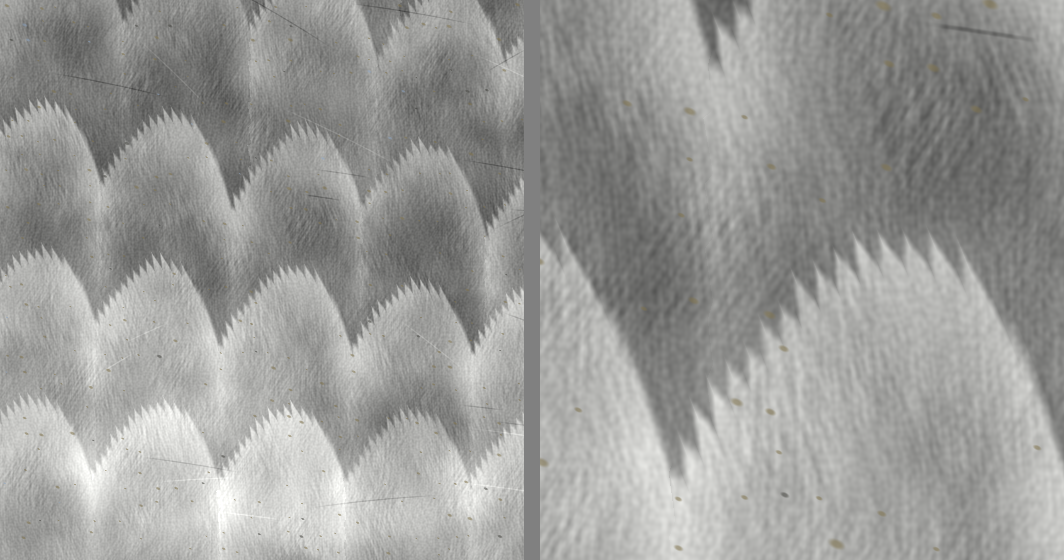
Left, the full canvas; right, a detail of the centre.
Reproduce this texture procedurally as a WebGL 2 fragment shader.

```glsl
#version 300 es
precision highp float;
// Brushed metal sheet covered by overlapping, scale-like grinding lobes.
// Rows are laid from top to bottom; each row is the upper envelope of its lobes,
// with a toothed bright rim, then hatching, scratches and specks are added.
uniform vec2 u_resolution;
out vec4 outColor;

// Layout, in units of the canvas height
const float COLUMN_PITCH = 0.227;
const float FIRST_ROW_Y = 0.275;
const float ROW_PITCH = 0.222;
const float ROW_STRETCH = 0.0135;
const float FIRST_VALLEY_X = 0.16;
const float LOBE_DROP = 0.118;
const float APEX_SHIFT = 0.12;
const float TEETH_PER_UNIT = 66.0;
const float TOOTH_HEIGHT = 0.027;
const float TOOTH_SLANT = 0.4;
// Tone
const float LIGHT_BOTTOM = 0.70;
const float LIGHT_TOP = 0.545;
const float RIM_GAIN = 0.13;
const float DEEP_LOSS = 0.09;
const float SIDE_GAIN = 0.07;
const float HATCH_GAIN = 0.10;
const float SMUDGE_GAIN = 0.12;
const int SCRATCHES = 24;
const float SPECK_GRID = 34.0;
const vec3 METAL = vec3(1.0, 1.002, 0.988);
const vec3 OCHRE = vec3(0.50, 0.45, 0.30);
const vec3 SOOT = vec3(0.27, 0.27, 0.25);
const vec3 BLUE = vec3(0.55, 0.64, 0.75);

float hash(vec2 p) {
  vec3 q = fract(vec3(p.xyx) * vec3(0.1031, 0.1030, 0.0973));
  q += dot(q, q.yzx + 33.33);
  return fract((q.x + q.y) * q.z);
}

float gradientDot(vec2 cell, vec2 offset) {
  float angle = 6.2832 * hash(cell + 71.0);
  return dot(vec2(cos(angle), sin(angle)), offset);
}

float gradientNoise(vec2 p) {
  vec2 i = floor(p), f = p - i, e = vec2(1.0, 0.0);
  vec2 w = f * f * f * (f * (f * 6.0 - 15.0) + 10.0);
  return mix(mix(gradientDot(i, f), gradientDot(i + e, f - e), w.x),
             mix(gradientDot(i + e.yx, f - e.yx), gradientDot(i + 1.0, f - 1.0), w.x), w.y);
}

// Soft elliptical spot of light or shade
float spot(vec2 p, vec2 center, vec2 size) {
  vec2 q = (p - center) / size;
  return exp(-dot(q, q));
}

// Broad illumination of the sheet
float sheetLight(vec2 p) {
  return mix(LIGHT_BOTTOM, LIGHT_TOP, smoothstep(0.15, 0.7, p.y))
    + 0.12 * spot(p, vec2(0.27, 0.22), vec2(0.13, 0.17))
    + 0.11 * spot(p, vec2(0.58, 0.09), vec2(0.26, 0.07))
    - 0.12 * spot(p, vec2(0.76, 0.24), vec2(0.17, 0.07))
    - 0.07 * spot(p, vec2(0.72, 0.5), vec2(0.3, 0.14));
}

// One row of lobes: x = tone, y = coverage
vec2 lobeRow(vec2 p, float row) {
  bool lowest = row < 0.0;
  float valley = FIRST_VALLEY_X + 0.006 * row * row;
  float column = floor((p.x - valley) / COLUMN_PITCH);
  float rowY = FIRST_ROW_Y + ROW_PITCH * row + ROW_STRETCH * row * row - (lowest ? 0.052 : 0.0);
  float tilt = 0.03 + 0.033 * row - (lowest ? 0.08 : 0.0);
  float depth = -10.0, side = 0.0, tooth = 0.0, variation = 0.0;
  for (float k = -1.0; k <= 1.0; k++) {
    vec2 id = vec2(column + k, row);
    float center = valley + (id.x + 0.5) * COLUMN_PITCH + 0.018 * (hash(id + 13.0) - 0.5);
    float apex = rowY - tilt * (center - 0.4) + 0.026 * (hash(id + 29.0) - 0.5);
    float u = 2.0 * (p.x - center) / COLUMN_PITCH - APEX_SHIFT;
    float drop = u < 0.0 ? pow(-u / (1.0 + APEX_SHIFT), 1.75) : pow(u / (1.0 - APEX_SHIFT), 2.7);
    float t = (p.x - center + TOOTH_SLANT * (p.y - apex)) * TEETH_PER_UNIT;
    float spike = 1.0 - abs(2.0 * fract(t) - 1.0);
    float reach = TOOTH_HEIGHT * (0.6 + 0.6 * hash(vec2(floor(t), id.x * 7.0 + row)));
    float d = apex - LOBE_DROP * drop - p.y + spike * reach * smoothstep(0.95, -0.1, u);
    if (d > depth) {
      depth = d; side = u; tooth = spike; variation = hash(id + 47.0) - 0.5;
    }
  }
  float inside = max(depth, 0.0);
  float tone = sheetLight(p) + 0.08 * variation - (lowest ? 0.22 : 0.0);
  tone += RIM_GAIN * exp(-inside * inside / 0.011) * (row > 2.0 ? 0.6 : 1.0);
  tone -= DEEP_LOSS * smoothstep(0.06, 0.24, inside) * mix(0.3, 1.0, smoothstep(0.0, 0.35, p.y));
  tone += SIDE_GAIN * smoothstep(0.45, 1.05, abs(side + APEX_SHIFT)) * smoothstep(0.36, 0.04, inside);
  tone += 0.10 * (tooth - 0.5) * exp(-inside / 0.04) * smoothstep(0.9, -0.1, side);
  float softness = 0.012 + 0.014 * min(side * side, 1.5);
  return vec2(tone, smoothstep(-0.002, softness, depth));
}

// Fine crossed grinding strokes, with patchy strength
float hatching(vec2 p) {
  float bend = 0.006 * sin(p.y * 15.0 + p.x * 11.0);
  float upright = gradientNoise(vec2((p.x + bend) * 270.0, p.y * 24.0));
  float leftward = gradientNoise(vec2((p.x + 0.38 * p.y) * 230.0, p.y * 34.0) + 40.0);
  float rightward = gradientNoise(vec2((p.x - 0.6 * p.y) * 220.0, p.y * 36.0) + 90.0);
  float patches = clamp(0.5 + 1.5 * gradientNoise(p * 11.0 + 5.0), 0.0, 1.0);
  float strength = 0.85 + 0.9 * gradientNoise(p * 14.0 + 33.0);
  return strength * (0.8 * upright + mix(leftward, rightward, patches))
    + 0.6 * gradientNoise(p * 230.0);
}

// Long thin scratches, mostly near horizontal; positive is bright
float scratches(vec2 p) {
  float sum = 0.0;
  for (int i = 0; i < SCRATCHES; i++) {
    float n = float(i) * 3.7;
    vec2 q = p - vec2(hash(vec2(n, 1.0)), hash(vec2(n, 2.0)));
    float angle = -0.15 + 6.0 * pow(abs(hash(vec2(n, 3.0)) - 0.5), 3.0) * sign(hash(vec2(n, 6.0)) - 0.6);
    q = mat2(cos(angle), -sin(angle), sin(angle), cos(angle)) * q;
    float reach = mix(0.03, 0.15, hash(vec2(n, 4.0)));
    float line = smoothstep(0.0021, 0.0002, abs(q.y + 0.2 * q.x * q.x));
    float polarity = hash(vec2(n, 5.0)) < 0.65 ? -0.11 : 0.07;
    sum += polarity * line * smoothstep(reach, reach * 0.3, abs(q.x));
  }
  return sum;
}

// Scattered stains: ochre flecks, a few dark pits and faint blue marks
vec3 addSpecks(vec3 color, vec2 p) {
  vec2 cell = floor(p * SPECK_GRID);
  float kind = hash(cell + 150.0), size = hash(cell + 170.0);
  vec2 center = 0.25 + 0.5 * vec2(hash(cell + 110.0), hash(cell + 130.0));
  vec2 q = fract(p * SPECK_GRID) - center;
  q.y += 0.3 * q.x;
  float radius = mix(0.07, 0.17, size * size);
  float mark = smoothstep(radius, radius * 0.3, length(q * vec2(0.8, 1.3)));
  vec3 stain = kind < 0.30 ? OCHRE : kind < 0.33 ? SOOT : BLUE;
  return mix(color, stain, 0.55 * mark * step(kind, 0.34));
}

void main() {
  vec2 p = gl_FragCoord.xy / u_resolution.y;
  float tone = LIGHT_TOP;
  for (float row = 4.0; row >= -1.0; row--) {
    vec2 layer = lobeRow(p, row);
    tone = mix(tone, layer.x, layer.y);
  }
  tone += SMUDGE_GAIN * (gradientNoise(p * vec2(7.0, 9.0)) + 0.5 * gradientNoise(p * vec2(22.0, 14.0)));
  tone += HATCH_GAIN * hatching(p) + scratches(p);
  outColor = vec4(clamp(addSpecks(METAL * tone, p), 0.0, 1.0), 1.0);
}
```
